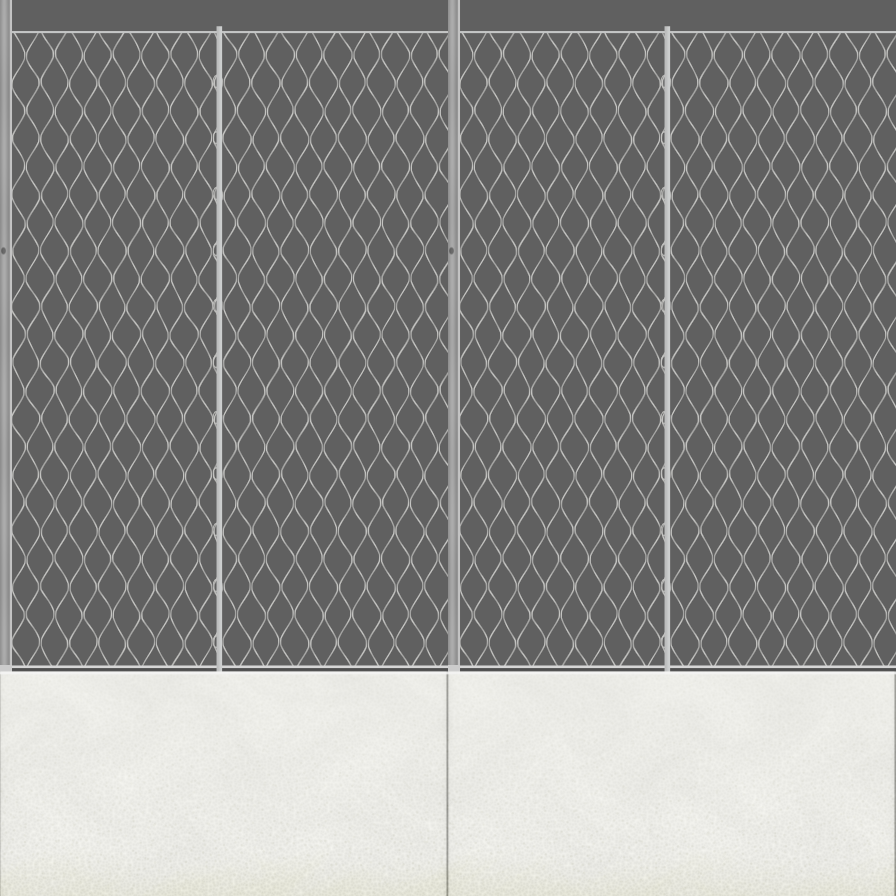
Write a WebGL 1 fragment shader that draws this texture.

```glsl
precision highp float;
uniform vec2 u_resolution;

// Layout in units of 1/768 of the canvas, y measured down from the top
const float UNITS = 768.0;
const float BAY = 384.0;
const float POST_WIDTH = 10.3;
const float RAIL_X = 188.0;
const float RAIL_HALF = 2.4;
const float RAIL_TOP = 22.5;
const float MESH_TOP = 27.5;
const float MESH_BOTTOM = 571.5;
const float WALL_TOP = 575.5;
const vec2 CELL = vec2(24.7, 24.0);
const float FIRST_TWIST_Y = 47.0;
const float LEFT_TWIST_X = 22.0;
const float RIGHT_TWIST_X = 203.2;
const float WIRE_HALF = 0.6;
const float BOLT_Y = 215.0;

const vec3 BACKDROP = vec3(0.376);
const vec3 WIRE = vec3(0.77, 0.77, 0.76);
const vec3 RAIL = vec3(0.77, 0.775, 0.775);
const vec3 PLASTER = vec3(0.925, 0.925, 0.906);
const vec3 STAIN = vec3(0.87, 0.87, 0.80);
const float PI = 3.14159;

float pixel;

// Exact coverage of a pixel by a band of the given half width
float band(float d, float halfWidth) {
  float lo = max(-halfWidth, d - 0.5 * pixel);
  float hi = min(halfWidth, d + 0.5 * pixel);
  return clamp((hi - lo) / pixel, 0.0, 1.0);
}

float above(float edge, float v) {
  return clamp((v - edge) / pixel + 0.5, 0.0, 1.0);
}

vec2 hash2(vec2 p) {
  vec3 a = fract(p.xyx * vec3(0.1031, 0.1030, 0.0973));
  a += dot(a, a.yzx + 33.33);
  return fract((a.xx + a.yz) * a.zy);
}

// Distance to the nearest scattered cell point
float cellular(vec2 p) {
  vec2 id = floor(p);
  vec2 f = fract(p);
  float nearest = 4.0;
  for (int j = -1; j <= 1; j++) {
    for (int i = -1; i <= 1; i++) {
      vec2 o = vec2(float(i), float(j));
      vec2 d = o + hash2(id + o) - f;
      nearest = min(nearest, dot(d, d));
    }
  }
  return sqrt(nearest);
}

// Soft blotches from warped, rotated sines, roughly -1 to 1
float mottle(vec2 p) {
  float sum = 0.0;
  float gain = 0.5;
  for (int i = 0; i < 5; i++) {
    p += 0.8 * sin(p.yx * 1.3 + float(i));
    sum += gain * sin(p.x) * sin(p.y);
    p = mat2(1.5, 1.1, -1.1, 1.5) * p + 2.7;
    gain *= 0.66;
  }
  return sum;
}

// Hexagonal netting: neighbouring wires meet at alternating twists
float netting(vec2 p) {
  float start = p.x < RAIL_X ? LEFT_TWIST_X : RIGHT_TWIST_X;
  p.x += 0.6 * sin(p.y * 0.071 + p.x * 0.13);
  p.y += 0.9 * sin(p.x * 0.117 + p.y * 0.043);
  float row = (p.y - FIRST_TWIST_Y) / CELL.y;
  float fold = abs(fract((p.x - start) / CELL.x + 0.5) - 0.5);
  float zigzag = 1.0 - 2.0 * abs(fract(row * 0.5 + 0.5) * 2.0 - 1.0);
  float bend = sin(zigzag * PI * 0.5);
  float swing = mix(clamp(zigzag * 1.3, -1.0, 1.0), bend, 0.55);
  float path = 0.25 - 0.215 * swing;
  float slope = 0.66 * (1.0 - smoothstep(0.55, 0.95, abs(zigzag)));
  float d = (fold - path) * CELL.x / sqrt(1.0 + slope * slope);
  float glint = 0.84 + 0.16 * sin(p.y * 0.37 + p.x * 0.21);
  return band(d, WIRE_HALF) * glint;
}

vec3 plasterWall(vec2 p) {
  float depth = (p.y - WALL_TOP) / (UNITS - WALL_TOP);
  float blotch = mottle(p * vec2(0.035, 0.045));
  float grain = cellular(p * 0.38) - 0.5;
  float pits = smoothstep(0.24, 0.04, cellular(p * 0.14 + 9.0));
  vec3 col = PLASTER + 0.016 * blotch + grain * mix(0.022, 0.06, depth);
  col -= pits * vec3(0.025, 0.025, 0.035) * (0.4 + depth);
  float foot = smoothstep(0.8, 1.05, depth + 0.08 * blotch);
  col = mix(col, STAIN + 0.08 * grain, foot * 0.65);
  // Panel joint and bright coping
  float joint = abs(mod(p.x + 0.5 + 0.5 * BAY, BAY) - 0.5 * BAY);
  col -= 0.27 * band(joint, 0.8) + 0.045 * exp(-joint * 0.5);
  return mix(col, vec3(0.96), band(p.y - WALL_TOP - 1.2, 1.3) * 0.8);
}

void main() {
  pixel = UNITS / u_resolution.y;
  vec2 p = gl_FragCoord.xy / u_resolution * UNITS;
  p.y = UNITS - p.y;
  vec2 q = vec2(mod(p.x, BAY), p.y);

  // Netting with its border wires
  float inside = above(MESH_TOP, p.y) * above(p.y, MESH_BOTTOM);
  vec3 col = mix(BACKDROP, WIRE, netting(q) * inside);
  col = mix(col, RAIL, band(p.y - MESH_TOP, 0.9));
  col = mix(col, vec3(0.84), band(p.y - MESH_BOTTOM, 1.1));
  col = mix(col, vec3(0.28), band(p.y - 574.0, 1.0) * 0.7);

  // Thin rail and its wire ties
  float tieY = (fract((q.y - 70.0) / 48.0 + 0.5) - 0.5) * 48.0;
  float tie = abs(length(vec2((q.x - 185.2) * 2.0, tieY)) - 5.0);
  col = mix(col, WIRE, band(tie, 0.7) * inside * 0.8);
  vec3 rail = RAIL + 0.035 * sin((q.x - RAIL_X) * 0.9);
  col = mix(col, rail, band(q.x - RAIL_X, RAIL_HALF) * above(RAIL_TOP, p.y));

  // Thick post: shaded tube, bright right lip, bolt and foot plate
  float tube = 0.61 + 0.055 * sin(q.x * 0.75 - 1.2) + 0.01 * sin(p.y * 0.06);
  tube = mix(tube, 0.77, smoothstep(7.8, 9.2, q.x));
  tube -= 0.25 * smoothstep(3.2, 1.5, length((q - vec2(3.0, BOLT_Y)) * vec2(1.2, 0.8)));
  tube = mix(tube, 0.80, above(570.0, p.y));
  col = mix(col, vec3(tube), band(q.x - 0.5 * POST_WIDTH, 0.5 * POST_WIDTH));

  col = mix(col, plasterWall(p), above(WALL_TOP, p.y));
  gl_FragColor = vec4(col, 1.0);
}
```
